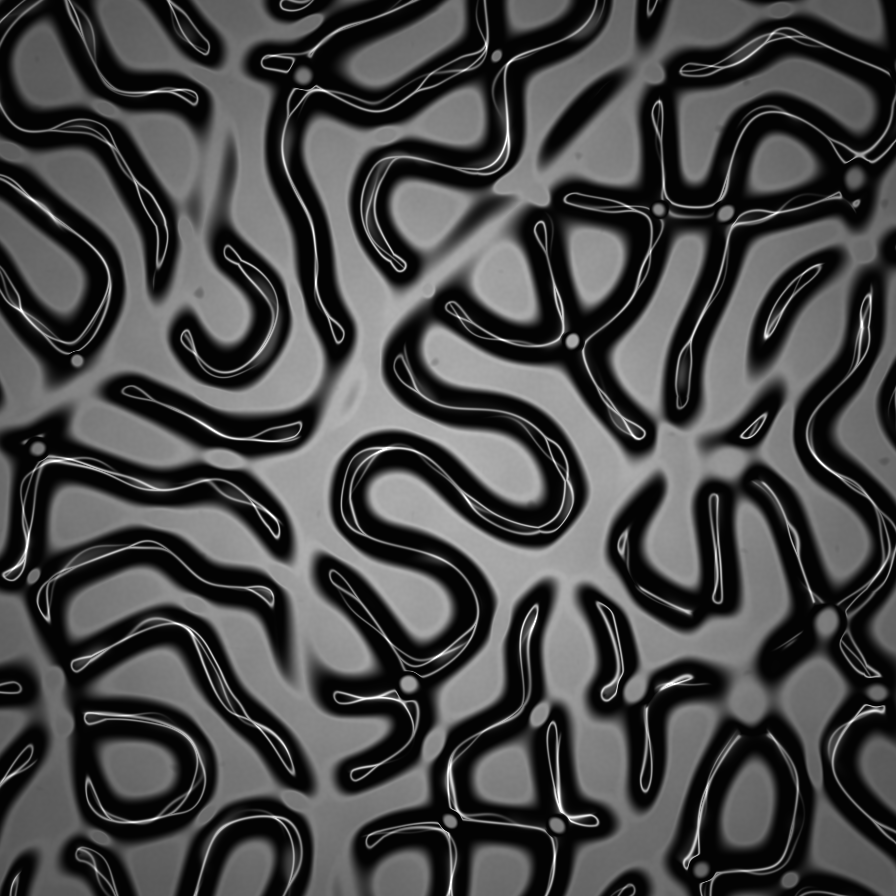
Write a Shadertoy shader that draws this pattern.

```glsl
// Winding soft black worms on vignetted grey, each holding thin bright threads.
// The zero contour of summed plane waves is the worm axis, value over slope its
// distance; contours of a second, broader field cut the worms into rounded ends.

const float TAU = 6.2831853;
const int WAVE_COUNT = 26;
const float WORM_WAVELENGTH = 0.168;
const float CUT_WAVELENGTH = 0.62;
const float CUT_HALF_WIDTH = 0.037;
const float WORM_CORE = 0.0168;    // half width of the fully black part
const float WORM_EDGE = 0.0335;    // distance at which plain grey is reached
const float SADDLE_REACH = 0.036;  // distance added where worms would cross
const float THREAD_WIDTH = 0.0015;
const float BLACK = 0.012;

float hash11(float n) {
    n = fract(n * 0.1031);
    n *= n + 33.33;
    n *= n + n;
    return fract(n);
}

vec2 randomGradient(vec2 cell) {
    vec3 q = fract(cell.xyx * vec3(0.1031, 0.1030, 0.0973));
    q += dot(q, q.yzx + 33.33);
    float angle = TAU * fract((q.x + q.y) * q.z);
    return vec2(cos(angle), sin(angle));
}

// Gradient noise, roughly -0.7 to 0.7
float gradientNoise(vec2 p) {
    vec2 cell = floor(p);
    vec2 f = p - cell;
    vec2 u = f * f * f * (f * (f * 6.0 - 15.0) + 10.0);
    float a = dot(randomGradient(cell), f);
    float b = dot(randomGradient(cell + vec2(1, 0)), f - vec2(1, 0));
    float c = dot(randomGradient(cell + vec2(0, 1)), f - vec2(0, 1));
    float d = dot(randomGradient(cell + vec2(1, 1)), f - vec2(1, 1));
    return mix(mix(a, b, u.x), mix(c, d, u.x), u.y);
}

// Random wave field of unit variance: x = value, yz = gradient
vec3 waveField(vec2 p, float wavelength, float seed) {
    vec3 field = vec3(0);
    for (int i = 0; i < WAVE_COUNT; i++) {
        float id = float(i) + seed;
        float angle = TAU * (float(i) + hash11(id + 3.7)) / float(WAVE_COUNT);
        float number = TAU / wavelength * mix(0.9, 1.1, hash11(id + 51.3));
        vec2 k = number * vec2(cos(angle), sin(angle));
        float phase = dot(k, p) + TAU * hash11(id + 97.1);
        field += vec3(cos(phase), -sin(phase) * k);
    }
    return field * sqrt(2.0 / float(WAVE_COUNT));
}

// x = signed distance to the zero contour, y = slope relative to its mean
vec2 contourDistance(vec2 p, float wavelength, float seed) {
    vec3 field = waveField(p, wavelength, seed);
    float meanSlope = TAU / wavelength;
    float slope = length(field.yz);
    return vec2(field.x / length(vec2(slope, 0.17 * meanSlope)), slope / meanSlope);
}

float bell(float x, float width) {
    float t = x / width;
    return exp(-t * t);
}

// Grey ground: bright middle, dim corners, slight mottling and a few specks
float groundTone(vec2 p, vec2 centre) {
    float tone = mix(0.66, 0.33, smoothstep(0.05, 0.72, length(p - centre)));
    float mottle = gradientNoise(p * 9.0) + 0.6 * gradientNoise(p * 31.0 + 7.0);
    float speck = smoothstep(0.46, 0.65, gradientNoise(p * 38.0 + 19.0));
    float grain = gradientNoise(p * 170.0);
    return tone * (1.0 + 0.06 * mottle + 0.025 * grain - 0.25 * speck);
}

// Narrow loops closing at the worm ends, a wandering side thread, and haze
float threadLight(vec2 p, float s, float d, float nearEnd, float width) {
    float split = smoothstep(0.0, 0.4, gradientNoise(p * 11.0 + 61.0));
    float offset = 0.0075 * max(split, 0.8 * nearEnd);
    float drift = 0.026 * gradientNoise(p * 14.0 + 41.0);
    float strength = 0.58 + 0.45 * gradientNoise(p * 15.0 + 5.0);
    float fade = smoothstep(-0.25, 0.3, gradientNoise(p * 9.0 + 73.0));
    float inside = 1.0 - smoothstep(0.0, 0.006, d - abs(s));
    float loops = strength * bell(d - offset, width);
    float sideThread = 0.42 * fade * inside * bell(s - drift, width);
    float hazeAmount = smoothstep(0.0, 0.45, gradientNoise(p * 15.0 + 29.0));
    float haze = 0.28 * hazeAmount * inside
               * bell(s - 0.5 * drift, 0.5 * abs(drift) + 0.004);
    return loops + sideThread + haze;
}

void mainImage(out vec4 fragColor, in vec2 fragCoord) {
    vec2 p = fragCoord / iResolution.y;
    vec2 centre = 0.5 * iResolution.xy / iResolution.y;
    float pixel = 1.0 / iResolution.y;

    // Axis distance, stretched inside cuts and crossings so worms end in caps
    vec2 worm = contourDistance(p, WORM_WAVELENGTH, 0.0);
    float s = worm.x;
    float cut = abs(contourDistance(p, CUT_WAVELENGTH, 211.0).x);
    float saddle = SADDLE_REACH * (1.0 - smoothstep(0.08, 0.45, worm.y));
    float d = length(vec3(s, max(CUT_HALF_WIDTH - cut, 0.0), saddle));
    float nearEnd = 1.0 - smoothstep(CUT_HALF_WIDTH, CUT_HALF_WIDTH + 0.04, cut);

    // Uneven softness: some flanks melt slowly into the ground
    float softness = 0.009 * smoothstep(0.0, 0.5, gradientNoise(p * 10.0 + 13.0));
    float cover = smoothstep(WORM_CORE, WORM_EDGE + softness, d);
    float rim = 0.07 * bell(d - WORM_EDGE - 0.003, 0.006);

    float tone = mix(BLACK, groundTone(p, centre) * (1.0 + rim), cover);
    float light = threadLight(p, s, d, nearEnd, max(THREAD_WIDTH, 0.75 * pixel));
    float dimming = mix(1.0, 0.75, smoothstep(0.3, 0.75, length(p - centre)));
    tone += light * dimming * (1.0 - 0.7 * cover);

    fragColor = vec4(vec3(clamp(tone, 0.0, 1.0)), 1.0);
}
```
